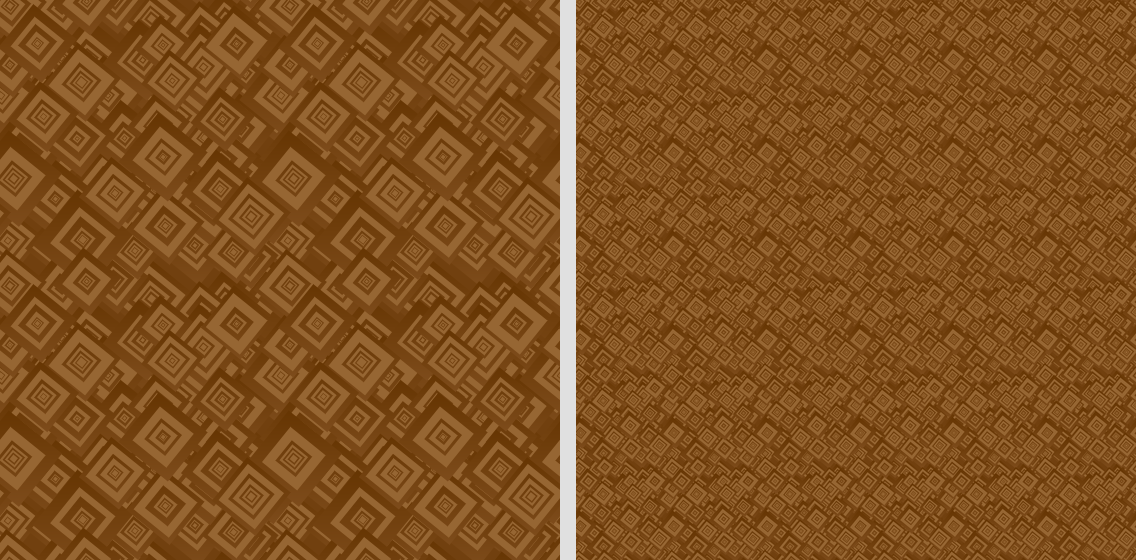
Left: one tile. Right: repeated 3 by 3.
Reproduce this pattern procedurally as a three.js fragment shader.

```glsl
varying vec2 vUv;

float hash(float index, float salt) {
  return fract(sin(index * 12.99 + salt * 78.23) * 43758.55);
}

// Low-discrepancy scatter, loosened by a little jitter
vec2 scatter(float index) {
  vec2 spread = fract(index * vec2(0.7549, 0.5698));
  vec2 jitter = vec2(hash(index, 1.0), hash(index, 2.0)) - 0.5;
  return spread + 0.13 * jitter;
}

// Distance from the centre in a tilted square metric
float tiltedSquare(vec2 p) {
  float c = cos(0.68);
  float s = sin(0.68);
  return max(abs(c * p.x - s * p.y), abs(s * p.x + c * p.y));
}

void main() {
  const vec3 tan_ = vec3(0.59, 0.40, 0.20);
  const vec3 shade = vec3(0.40, 0.21, 0.01);
  const vec3 glow = vec3(0.49, 0.295, 0.105);
  const float soft = 0.0022;

  // Two repeats across and two down
  vec2 tile = vUv * 2.0;
  vec3 color = mix(shade, glow, 0.5);

  // Overlapping squares, later ones on top
  for (int i = 0; i < 78; i++) {
    float index = float(i);
    vec2 offset = fract(tile - scatter(index) + 0.5) - 0.5;
    float dist = tiltedSquare(offset);
    float radius = mix(0.052, 0.088, hash(index, 3.0));
    float outer = radius * mix(1.16, 1.6, hash(index, 4.0));
    if (dist > outer + soft) continue;

    // Dark card, shaded from its top corner to its bottom corner
    float fall = clamp(0.5 - offset.y / (2.7 * outer), 0.0, 1.0);
    vec3 card = mix(shade, glow, fall);
    color = mix(color, card, smoothstep(soft, -soft, dist - outer));

    // Nested rings, alternately tan and dark
    for (int k = 0; k < 7; k++) {
      float ring = float(k);
      vec3 ink = mod(ring, 2.0) < 0.5 ? tan_ : card;
      color = mix(color, ink, smoothstep(soft, -soft, dist - radius));
      radius *= mix(0.54, 0.8, hash(index, 5.0 + ring));
    }
  }

  gl_FragColor = vec4(color, 1.0);
}
```
